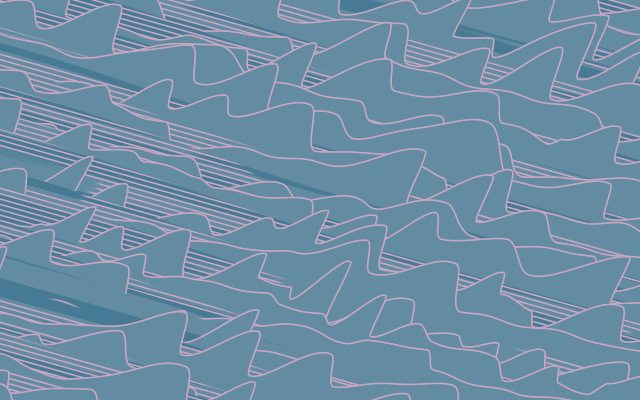
Write a Shadertoy shader that draws this pattern.

```glsl
// Overlapping leaning ridges in outline above a slanted, hatched ground.
#define LAYERS 27
#define SPACING 0.062      // distance between ridge base lines
#define TILT 0.28          // downward slope of the base lines
#define LEAN 0.72          // how far the peaks overhang to the right
#define LINE_HALF 0.0020   // half width of all strokes
#define HATCH_STEP 0.0134  // distance between hatch strokes
#define DARK_LEVEL 0.54    // lower gives more dark ground

const vec3 SLATE = vec3(0.39, 0.55, 0.64);
const vec3 DEEP  = vec3(0.28, 0.48, 0.58);
const vec3 PINK  = vec3(0.78, 0.65, 0.76);

float hash(vec2 p) {
    return fract(sin(dot(p, vec2(127.1, 311.7))) * 43758.5453);
}

float noise(vec2 p) {
    vec2 i = floor(p), f = fract(p);
    f = f * f * (3.0 - 2.0 * f);
    return mix(mix(hash(i), hash(i + vec2(1, 0)), f.x),
               mix(hash(i + vec2(0, 1)), hash(i + vec2(1, 1)), f.x), f.y);
}

// Height of one ridge: slow rise, quick fall, random peaks and valleys
float ridge(float s, float id) {
    float width = mix(0.16, 0.34, hash(vec2(id, 3.0)));
    float q = s / width + 20.0 * hash(vec2(id, 7.0));
    q += 0.25 * sin(1.7 * q);
    float cell = floor(q), t = q - cell;
    float valley = -0.075 * hash(vec2(cell, id));
    float nextValley = -0.075 * hash(vec2(cell + 1.0, id));
    float peak = mix(-0.04, 0.088, hash(vec2(cell + 0.5, id + 40.0)));
    float crest = mix(0.66, 0.8, hash(vec2(cell, id + 80.0)));
    float h = t < crest ? mix(valley, peak, smoothstep(0.0, crest, t))
                        : mix(peak, nextValley, smoothstep(crest, 1.0, t));
    return h + 0.005 * sin(31.0 * s + 4.0 * id);
}

// Coverage of a stroke at distance d
float stroke(float d, float px) {
    return 1.0 - smoothstep(LINE_HALF - 0.6 * px, LINE_HALF + 0.6 * px, d);
}

// Dark bands and parallel strokes along the slope
vec3 ground(float x, float v, float px) {
    float bands = noise(vec2(1.1 * x, 44.0 * v));
    vec3 col = mix(SLATE, DEEP, smoothstep(-0.04, 0.04, bands - DARK_LEVEL));
    float d = abs(fract(v / HATCH_STEP) - 0.5) * HATCH_STEP / sqrt(1.0 + TILT * TILT);
    float bare = noise(vec2(1.1 * x + 9.0, 18.0 * v));
    float shown = 1.0 - smoothstep(0.74, 0.76, bare);
    return mix(col, PINK, stroke(d, px) * shown);
}

void mainImage(out vec4 fragColor, in vec2 fragCoord) {
    float px = 1.0 / iResolution.y;
    vec2 p = fragCoord * px;
    float v = p.y + TILT * p.x;   // height above the slanted base
    float s = p.x - LEAN * p.y;   // leaning coordinate along the ridge
    vec3 col = ground(p.x, v, px);

    // Ridges from back to front; more open ground on the left
    float right = smoothstep(0.0, 0.9, p.x);
    for (int i = LAYERS - 1; i >= 0; i--) {
        float id = float(i);
        float base = SPACING * (id - 2.0 + 0.6 * hash(vec2(id, 11.0)));
        float depth = mix(0.032, 0.068, right) + 0.04 * hash(vec2(id, 17.0));
        float h = ridge(s, id) - 0.025 * (1.0 - right);

        // Distance to the outline from the slope of the ridge
        float e = 0.001;
        float slope = (ridge(s + e, id) - ridge(s - e, id)) / (2.0 * e);
        float d = (v - base - h) / length(vec2(TILT - slope, 1.0 + LEAN * slope));

        float aboveFoot = smoothstep(-px, px, v - base + depth);
        float inside = 1.0 - smoothstep(-0.6 * px, 0.6 * px, d);
        col = mix(col, SLATE, inside * aboveFoot);
        col = mix(col, PINK, stroke(abs(d), px) * aboveFoot);
    }
    fragColor = vec4(col, 1.0);
}
```
